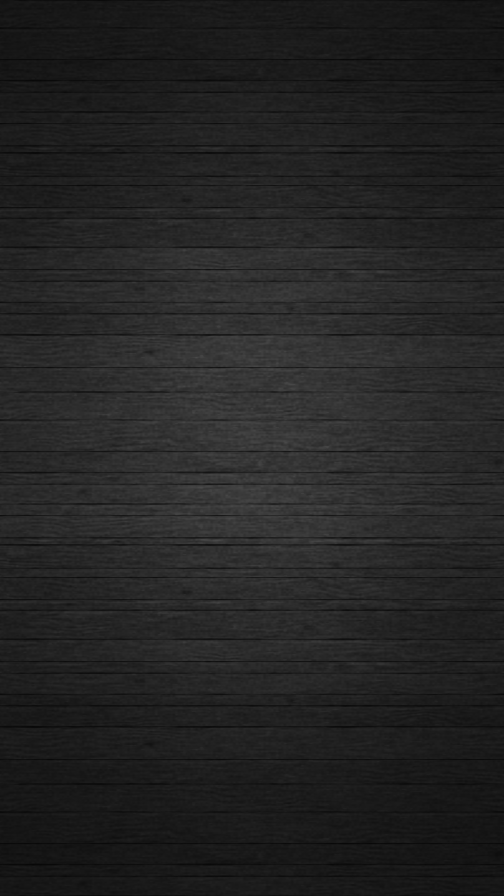
Give the GLSL for this texture, as a Shadertoy shader.

```glsl
#define UNITS vec2(432.0, 768.0)
#define STACK_HEIGHT 336.0
#define BOARDS 20
#define SEAM_WIDTH 0.5
#define SEAM_DEPTH 0.5
#define GRAIN_CONTRAST 0.32
#define FIBRE_CONTRAST 0.2
#define RING_CONTRAST 0.09
#define BOARD_VARIATION 0.12
#define EDGE_WEAR 0.3
#define SHADE 0.082
#define TAU 6.2831853

// Lower limit of each board inside one stack, measured downwards
const float boardEnd[BOARDS] = float[](
    24.0, 51.0, 69.0, 79.0, 96.0, 106.0, 125.0, 131.0, 151.0, 159.0,
    178.0, 187.0, 212.0, 231.0, 241.0, 259.0, 269.0, 287.0, 315.0, 336.0);

float hash(vec3 p) {
    p = fract(p * vec3(0.1031, 0.1030, 0.0973));
    p += dot(p, p.yzx + 33.33);
    return fract((p.x + p.y) * p.z);
}

// Value noise that wraps across after a whole number of cells
float wrapNoise(float x, float y, float cells, float seed) {
    vec2 p = vec2(x * cells, y);
    vec2 i = floor(p), f = fract(p);
    f = f * f * (3.0 - 2.0 * f);
    float left = mod(i.x, cells), right = mod(i.x + 1.0, cells);
    return mix(
        mix(hash(vec3(left, i.y, seed)), hash(vec3(right, i.y, seed)), f.x),
        mix(hash(vec3(left, i.y + 1.0, seed)), hash(vec3(right, i.y + 1.0, seed)), f.x),
        f.y);
}

// Streaks, short fibres, growth rings and an occasional knot, centred on zero
float woodTone(float x, float y, float height, float id) {
    float seed = id * 7.0 + 3.0;
    float streaks = 0.55 * wrapNoise(x, y / 1.5, 30.0, seed)
                  + 0.45 * wrapNoise(x, y / 1.5, 90.0, seed + 1.0) - 0.5;
    float fibres = wrapNoise(x, y / 1.8, 200.0, seed + 5.0) - 0.5;

    float knotX = hash(vec3(id, 5.0, 1.0));
    float knotY = height * mix(0.3, 0.7, hash(vec3(id, 9.0, 2.0)));
    float hasKnot = step(0.45, hash(vec3(id, 2.0, 8.0)));
    vec2 toKnot = vec2((fract(x - knotX + 0.5) - 0.5) * UNITS.x, y - knotY);
    float knotDist = length(toKnot / vec2(5.0, 2.4));

    float bend = 13.0 * wrapNoise(x, y / 11.0, 13.0, seed + 2.0)
               + 3.0 * wrapNoise(x, y / 5.0, 45.0, seed + 3.0);
    float rings = sin(y * 1.3 + bend + hasKnot * 7.0 * exp(-0.5 * knotDist));
    float figure = smoothstep(0.3, 0.75, wrapNoise(x, y / 20.0, 7.0, seed + 4.0));
    float knot = hasKnot * exp(-knotDist * knotDist);
    return GRAIN_CONTRAST * streaks + FIBRE_CONTRAST * fibres
         + RING_CONTRAST * rings * figure - 0.25 * knot;
}

// Dark gap strength; its identity recurs every five boards so the ends agree
float seam(float distanceToEdge, float x, float edge, float pixel) {
    float id = mod(edge, 5.0);
    float wear = 0.6 * wrapNoise(x, 0.0, 16.0, 60.0 + id)
               + 0.4 * wrapNoise(x, 0.0, 70.0, 70.0 + id);
    float width = SEAM_WIDTH * (0.4 + 0.5 * hash(vec3(id, 4.0, 6.0)) + 0.8 * wear);
    float cover = 1.0 - smoothstep(width - 0.5 * pixel, width + 0.5 * pixel, distanceToEdge);
    return cover * SEAM_DEPTH * (0.5 + 0.8 * wear);
}

// Soft pool of light that meets itself at opposite edges
float lightPool(vec2 uv) {
    vec2 glow = 0.5 + 0.5 * cos(TAU * (uv - vec2(0.5, 0.52)));
    return SHADE + 0.075 * glow.y + 0.018 * glow.x + 0.048 * glow.x * glow.y;
}

void mainImage(out vec4 fragColor, in vec2 fragCoord) {
    vec2 uv = fragCoord / iResolution.xy;
    float pixel = UNITS.y / iResolution.y;
    float y = mod((1.0 - uv.y) * UNITS.y, STACK_HEIGHT);

    // Find the board under this point
    int board = 0;
    float start = 0.0;
    for (int i = 0; i < BOARDS - 1; i++) {
        if (y >= boardEnd[i]) {
            board = i + 1;
            start = boardEnd[i];
        }
    }
    float id = float(board);
    float fromTop = y - start;
    float fromBottom = boardEnd[board] - y;

    float tone = 1.0 + BOARD_VARIATION * (hash(vec3(id, 3.0, 7.0)) - 0.5);
    tone += woodTone(uv.x, fromTop, boardEnd[board] - start, id);

    // Broad blotches and sparse pale scuffs
    tone += 0.1 * (wrapNoise(uv.x, fromTop / 16.0, 8.0, id + 90.0) - 0.5);
    tone += 0.15 * smoothstep(0.86, 0.98, wrapNoise(uv.x, fromTop / 1.6, 60.0, id + 120.0));

    // Rubbed upper lip, then the gaps
    float lip = exp(-pow((fromTop - 2.3) / 0.9, 2.0));
    float rubbed = smoothstep(0.3, 0.8, wrapNoise(uv.x, 0.0, 24.0, id + 150.0));
    tone += EDGE_WEAR * lip * rubbed * hash(vec3(id, 8.0, 3.0));
    tone *= 1.0 - seam(fromTop, uv.x, id, pixel);
    tone *= 1.0 - seam(fromBottom, uv.x, id + 1.0, pixel);

    fragColor = vec4(vec3(clamp(lightPool(uv) * tone, 0.0, 1.0)), 1.0);
}
```
